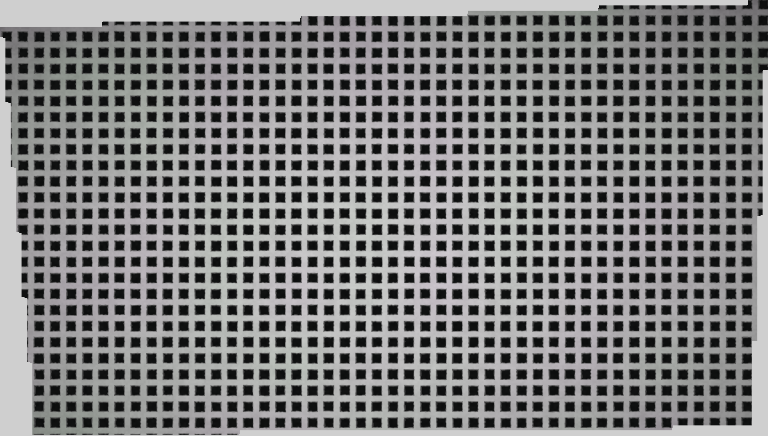
Reproduce this pattern procedurally as a Shadertoy shader.

```glsl
// Square wire mesh with soft, slightly ragged dark openings, lit from the centre.
// Distances are in cells; each opening is a box distance with hashed variation,
// and the sheet is cut by stepped borders that reveal a pale backdrop.

const float ROWS = 27.1;                    // cells in the canvas height
const vec2 GRID_SHIFT = vec2(0.073, 0.226); // phase of the first cell
const float STAIR = 0.335;                  // size of one border step
const vec3 BACKDROP = vec3(0.81);
const vec3 HOLE = vec3(0.055, 0.06, 0.06);
const vec3 RIM = vec3(0.25);

float hash(vec2 p) {
    return fract(sin(dot(p, vec2(127.1, 311.7))) * 43758.5453);
}

float noise(vec2 p) {
    vec2 i = floor(p), f = fract(p);
    f = f * f * (3.0 - 2.0 * f);
    float low = mix(hash(i), hash(i + vec2(1, 0)), f.x);
    float high = mix(hash(i + vec2(0, 1)), hash(i + vec2(1, 1)), f.x);
    return mix(low, high, f.y);
}

float boxDistance(vec2 p, vec2 halfSize) {
    vec2 d = abs(p) - halfSize;
    return length(max(d, 0.0)) + min(max(d.x, d.y), 0.0);
}

// Number of edges passed by x, with a smooth change one pixel wide
float countSteps(vec4 edges, float x, float pixel) {
    return dot(smoothstep(edges - 0.5 * pixel, edges + 0.5 * pixel, vec4(x)), vec4(1));
}

float softFloor(float x, float width) {
    return floor(x) + smoothstep(1.0 - width, 1.0, fract(x));
}

// Distance inside the stepped sheet, positive inside
float sheetDistance(vec2 p, float width, float pixel) {
    float leftRun = (p.y - 2.36) / 4.04 + 1.0;
    float left = STAIR * clamp(softFloor(leftRun, pixel / 4.04), 0.0, 6.0);
    float right = width - STAIR * countSteps(vec4(4.36, 13.4, 21.2, 99.0), p.y, pixel);
    float topCount = countSteps(vec4(6.35, 18.67, 29.06, 37.2), p.x, pixel)
                   + smoothstep(46.45, 46.45 + pixel, p.x);
    float top = STAIR * (5.0 - topCount);
    float bottom = 27.04 - 0.3 * countSteps(vec4(14.9, 41.8, 99.0, 99.0), p.x, pixel);
    return min(min(p.x - left, right - p.x), min(p.y - top, bottom - p.y));
}

// Wire shade: central light, faint tint patches and fine grain
vec3 wireColour(vec2 p, vec2 size) {
    vec2 fromLight = (p - size * vec2(0.5, 0.58)) / (size * vec2(0.54, 0.59));
    float light = 0.775 - 0.2 * dot(fromLight, fromLight);
    light += 0.04 * (noise(p * 1.7) - 0.5) + 0.03 * (noise(p * 8.0) - 0.5);
    float tint = noise(p * 0.22 + 7.0) - 0.5;
    return max(light, 0.36) + tint * vec3(0.02, -0.035, 0.025);
}

// One cell: dark core, grey inner rim, then the surrounding wire
vec3 meshColour(vec2 p, vec3 wire, float pixel) {
    vec2 grid = p + GRID_SHIFT;
    vec2 id = floor(grid);
    vec2 jitter = vec2(hash(id), hash(id + 31.7)) - 0.5;
    vec2 resize = vec2(hash(id + 57.3), hash(id + 83.1)) - 0.5;
    vec2 q = fract(grid) - 0.5 - 0.03 * jitter;
    float ragged = 0.06 * (noise(p * 9.0) - 0.5);

    float outer = boxDistance(q, vec2(0.31) + 0.025 * resize);
    float inner = boxDistance(q - vec2(0.02, 0.01), vec2(0.255) + 0.03 * resize);
    float soft = max(0.04, 0.5 * pixel);
    float core = smoothstep(-soft, soft, inner + ragged);
    float frame = smoothstep(-soft - 0.01, soft + 0.02, outer + 0.6 * ragged);

    vec3 hole = HOLE + 0.025 * (noise(p * 6.0 + 11.0) - 0.5);
    return mix(mix(hole, RIM, core), wire, frame);
}

void mainImage(out vec4 fragColor, in vec2 fragCoord) {
    float pixel = ROWS / iResolution.y;
    vec2 size = iResolution.xy * pixel;
    vec2 p = vec2(fragCoord.x, iResolution.y - fragCoord.y) * pixel;

    vec3 mesh = meshColour(p, wireColour(p, size), pixel);
    float sheet = sheetDistance(p, size.x, pixel);
    float inside = smoothstep(-0.5 * pixel, 0.5 * pixel, sheet);
    fragColor = vec4(mix(BACKDROP, mesh, inside), 1.0);
}
```
